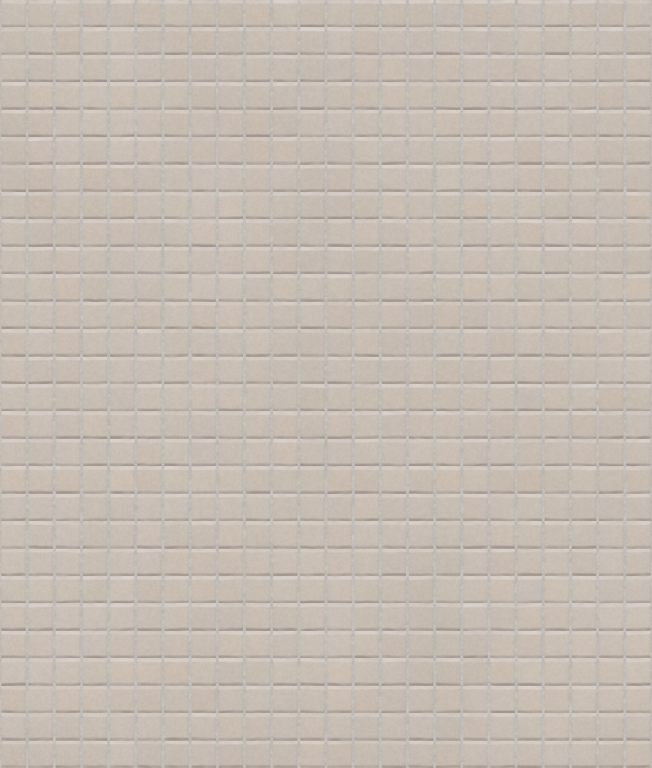
Reproduce this texture procedurally as a WebGL 1 fragment shader.

```glsl
precision highp float;
// Beige ceramic mosaic: a square grid of small glazed tiles in pale grey grout.
// Each tile is a slightly tilted rounded box with a lit top lip and a shaded
// bottom lip; wrapping value noise adds wavering edges, grain and slow tone drift.

uniform vec2 u_resolution;

#define GRID vec2(24.0, 28.0)        // tiles across and down
#define JOINT vec2(0.105, 0.065)     // grout width, in tiles
#define CORNER 0.07                  // tile corner radius
#define TILT 0.035                   // largest slope of a tile
#define WOBBLE 0.022                 // wavering of tile edges
#define LIP 0.075                    // height of lit and shaded lips
#define GRAIN 0.022                  // strength of fine speckle
#define TILE_COLOR vec3(0.785, 0.742, 0.702)
#define GROUT_COLOR vec3(0.755, 0.737, 0.717)
#define LIGHT_COLOR vec3(0.850, 0.820, 0.795)
#define SHADE_COLOR vec3(0.640, 0.590, 0.555)

float hash(vec2 p) {
  vec3 h = fract(p.xyx * vec3(0.1031, 0.1030, 0.0973));
  h += dot(h, h.yzx + 33.33);
  return fract((h.x + h.y) * h.z);
}

// Value noise that repeats after a whole number of lattice cells
float wrapNoise(vec2 p, vec2 period) {
  vec2 i = floor(p);
  vec2 f = fract(p);
  f = f * f * (3.0 - 2.0 * f);
  vec2 a = mod(i, period);
  vec2 b = mod(i + 1.0, period);
  return mix(mix(hash(a), hash(vec2(b.x, a.y)), f.x),
             mix(hash(vec2(a.x, b.y)), hash(b), f.x), f.y);
}

// Noise across the whole canvas, centred on zero, with cells per tile
float surfaceNoise(vec2 p, float cellsPerTile) {
  return wrapNoise(p * cellsPerTile, GRID * cellsPerTile) - 0.5;
}

float roundedBox(vec2 p, vec2 halfSize, float radius) {
  vec2 q = abs(p) - halfSize + radius;
  return length(max(q, 0.0)) + min(max(q.x, q.y), 0.0) - radius;
}

void main() {
  vec2 uv = gl_FragCoord.xy / u_resolution;
  vec2 p = uv * GRID;
  vec2 id = mod(floor(p), GRID);
  vec2 local = fract(p) - 0.5;
  float soft = max(0.75 * GRID.y / u_resolution.y, 0.015);

  // Tile outline: small tilt and uneven edges
  float slope = (hash(id + 17.0) - 0.5) * 2.0 * TILT;
  float waver = surfaceNoise(p, 4.0) * WOBBLE;
  vec2 q = local + vec2(0.0, slope * local.x + waver);
  vec2 halfSize = 0.5 - 0.5 * JOINT;
  float dist = roundedBox(q, halfSize, CORNER) + waver * 0.5;
  float tile = 1.0 - smoothstep(-soft, soft, dist);

  // Grain, tone per tile, and slow drift over the wall
  float fine = surfaceNoise(p, 16.0);
  float coarse = surfaceNoise(p, 7.0);
  float tone = (hash(id + 53.0) - 0.5) * 0.014;
  float warmth = (hash(id + 91.0) - 0.5) * 0.008;
  float drift = surfaceNoise(p, 0.25) * 0.018;
  vec3 glaze = TILE_COLOR + tone + drift + vec3(warmth, 0.0, -warmth);
  glaze += (fine + 0.5 * coarse) * GRAIN;
  glaze += 0.012 * local.y;
  vec3 grout = GROUT_COLOR + (fine + coarse) * GRAIN * 2.0;

  // Faint side shading, deeper on the right edge
  float side = smoothstep(halfSize.x - 0.10, halfSize.x, abs(q.x));
  glaze -= side * mix(0.010, 0.022, step(0.0, q.x));
  vec3 color = mix(grout, glaze, tile);

  // Lit top lip and shaded bottom lip, uneven in strength
  float span = 1.0 - smoothstep(halfSize.x - soft, halfSize.x + soft, abs(q.x));
  float patchy = 0.85 + 0.6 * surfaceNoise(p, 3.0);
  float lit = smoothstep(LIP + soft, LIP * 0.5, abs(q.y - halfSize.y + LIP * 0.4));
  float shaded = smoothstep(LIP + soft, 0.0, abs(q.y + halfSize.y - LIP * 0.15));
  float litAmount = lit * span * patchy * mix(0.45, 0.95, hash(id + 7.0));
  float shadeAmount = shaded * span * patchy * mix(0.65, 1.15, hash(id + 31.0));
  color = mix(color, LIGHT_COLOR, clamp(litAmount, 0.0, 1.0));
  color = mix(color, SHADE_COLOR, clamp(shadeAmount, 0.0, 1.0));

  gl_FragColor = vec4(color, 1.0);
}
```
